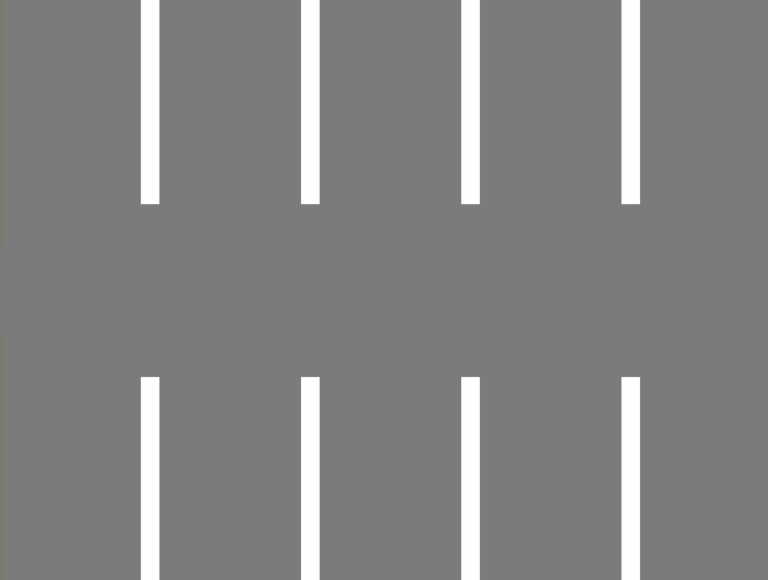
Give the GLSL for this pattern, as a WebGL 2 fragment shader.

```glsl
#version 300 es
precision highp float;

uniform vec2 u_resolution;
out vec4 fragColor;

const vec3 ASPHALT = vec3(0.482);
const vec3 PAINT = vec3(0.995);
const vec3 VERGE = vec3(0.45, 0.49, 0.40);

const float LINE_COUNT = 4.0;
const float FIRST_LINE = 0.1955;
const float LINE_PITCH = 0.2086;
const float LINE_HALF_WIDTH = 0.0121;
const float AISLE_CENTER = 0.499;
const float AISLE_HALF_HEIGHT = 0.149;

// Coverage of the region where the signed distance is negative
float coverage(float dist, float pixel) {
    return 1.0 - smoothstep(-0.75 * pixel, 0.75 * pixel, dist);
}

// Distance to the nearest of a limited row of evenly spaced centers
float rowDistance(float x, float first, float pitch, float count) {
    float index = clamp(round((x - first) / pitch), 0.0, count - 1.0);
    return abs(x - first - index * pitch);
}

// Bay dividers on both sides of the driving aisle
float dividers(vec2 uv, vec2 pixel) {
    float across = rowDistance(uv.x, FIRST_LINE, LINE_PITCH, LINE_COUNT) - LINE_HALF_WIDTH;
    float along = AISLE_HALF_HEIGHT - abs(uv.y - AISLE_CENTER);
    return coverage(across, pixel.x) * coverage(along, pixel.y);
}

// Thin green tint along the outer sides of the bays
float vergeTint(vec2 uv, vec2 pixel) {
    float left = coverage(uv.x - 0.004, pixel.x);
    float right = coverage(0.998 - uv.x, pixel.x);
    float besideBays = coverage(0.075 - abs(uv.y - 0.5), pixel.y);
    return max(left, right) * besideBays;
}

void main() {
    vec2 uv = gl_FragCoord.xy / u_resolution;
    vec2 pixel = 1.0 / u_resolution;

    vec3 color = mix(ASPHALT, VERGE, 0.6 * vergeTint(uv, pixel));
    color = mix(color, PAINT, dividers(uv, pixel));
    fragColor = vec4(color, 1.0);
}
```
